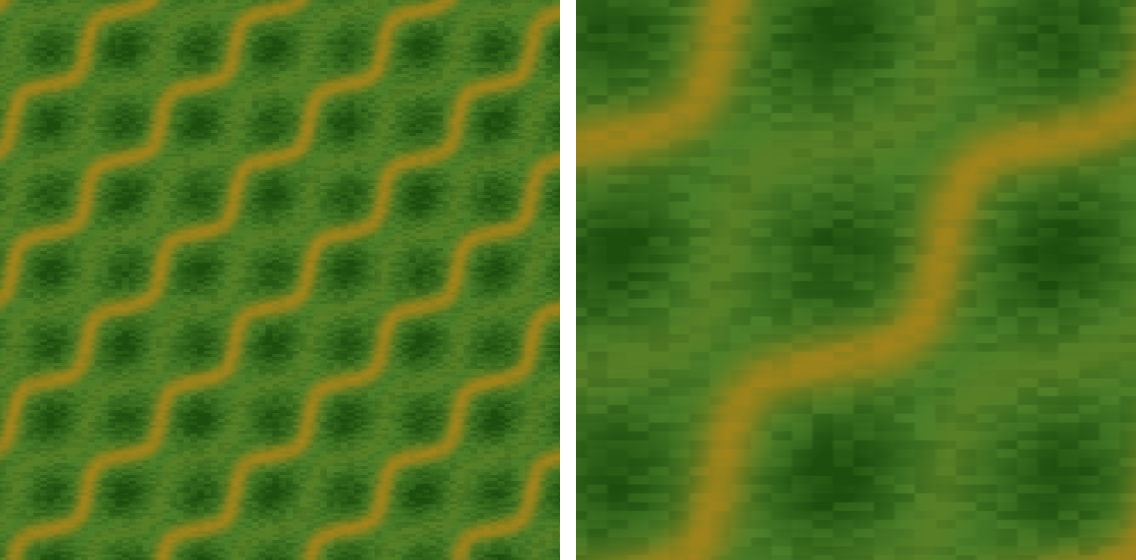
Left: the whole. Right: its middle third, enlarged.
A three.js fragment shader for this pattern:

```glsl
// Green woven cloth: rows of dark soft spots between amber staircase waves.
#define CELLS 7.555                    // spots across and up
#define ORIGIN vec2(0.186, 0.393)      // grid offset in cells
#define BEND 0.65                      // 0 = straight diagonal, 1 = square steps
#define WAVE_SHIFT 0.11                // phase shift of the strong wave
#define WAVE_WIDTH 0.125               // soft half width in cells
#define FAINT 0.15                     // strength of the in-between wave
#define SPOT_RADIUS 0.31
#define GRAIN 0.45                     // unevenness of the threads
#define THREADS vec2(82.0, 190.0)      // thread blocks across and up
#define LIGHT_GREEN vec3(0.290, 0.495, 0.158)
#define DARK_GREEN vec3(0.115, 0.305, 0.055)
#define AMBER vec3(0.625, 0.515, 0.105)

const float PI = 3.14159265;

varying vec2 vUv;

float hash(vec2 p) {
  vec3 q = fract(vec3(p.xyx) * 0.1031);
  q += dot(q, q.yzx + 33.33);
  return fract((q.x + q.y) * q.z);
}

// One random value per thread block, with narrow blended borders
float threadNoise(vec2 p) {
  vec2 id = floor(p);
  vec2 blend = smoothstep(0.75, 1.0, fract(p));
  float low = mix(hash(id), hash(id + vec2(1.0, 0.0)), blend.x);
  float high = mix(hash(id + vec2(0.0, 1.0)), hash(id + 1.0), blend.x);
  return mix(low, high, blend.y);
}

// Distance in cells to the waves across = acos(BEND * cos(along))
float waveDistance(float across, float along) {
  float c = BEND * cos(along);
  float offset = across - acos(c);
  offset = mod(offset + PI, 2.0 * PI) - PI;
  float slope = BEND * sin(along) / sqrt(1.0 - c * c);
  return abs(offset) / (PI * sqrt(2.0 + 2.0 * slope * slope));
}

float softLine(float dist, float width) {
  return exp(-dist * dist / (width * width));
}

void main() {
  vec2 grid = vUv * CELLS - ORIGIN;
  float across = PI * (grid.x - grid.y);
  float along = PI * (grid.x + grid.y);
  float grain = threadNoise(vUv * THREADS) - 0.5;

  // Spots, slightly slanted; those right of a strong wave are deeper
  vec2 p = fract(grid) - 0.5;
  float spot = exp(-(dot(p, p) - 0.4 * p.x * p.y) / (SPOT_RADIUS * SPOT_RADIUS));
  spot *= 0.92 - 0.1 * cos(across);
  vec3 color = mix(LIGHT_GREEN, DARK_GREEN, clamp(spot + GRAIN * grain, 0.0, 1.0));

  // Alternating faint and strong waves
  float faint = FAINT * softLine(waveDistance(-across, along), WAVE_WIDTH);
  float strong = softLine(waveDistance(across + WAVE_SHIFT, along), WAVE_WIDTH);
  float amber = max(faint, strong) * (0.94 - 0.4 * GRAIN * grain);
  color = mix(color, AMBER, clamp(amber, 0.0, 1.0));

  gl_FragColor = vec4(color, 1.0);
}
```
